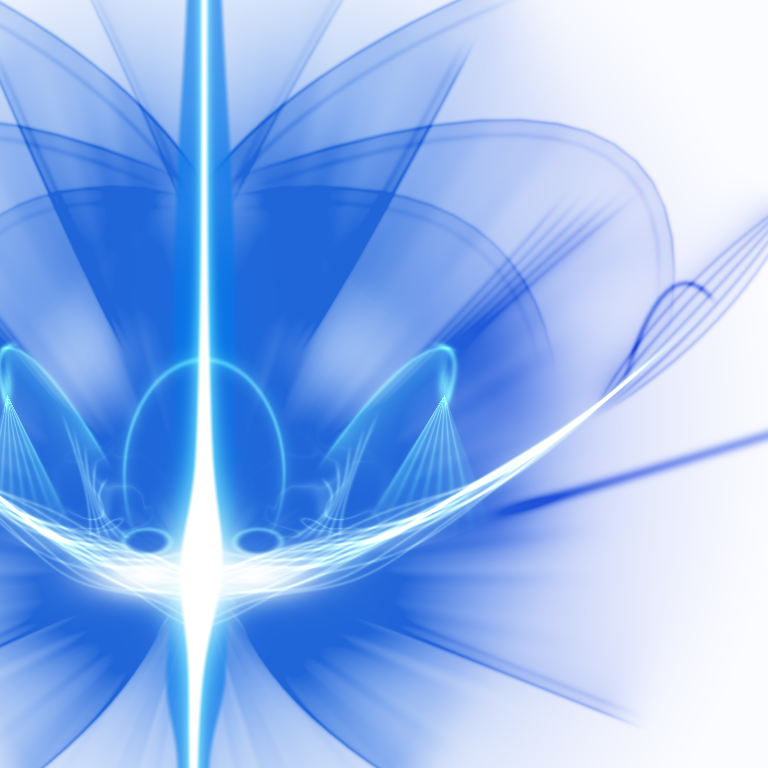
Reproduce this background procedurally as a Shadertoy shader.

```glsl
const vec3 WHITE = vec3(.985, .988, 1);
const vec3 SKY = vec3(.54, .69, .94);
const vec3 DEEP = vec3(.13, .4, .85);
const vec3 AZURE = vec3(.02, .47, .91);
const vec3 CYAN = vec3(.36, .85, 1);

float hash(vec2 p) {
  vec3 k = fract(p.xyx * .1031);
  k += dot(k, k.yzx + 33.33);
  return fract((k.x + k.y) * k.z);
}

float noise(vec2 p) {
  vec2 i = floor(p), f = fract(p), e = vec2(1, 0);
  f *= f * (3. - 2. * f);
  return mix(mix(hash(i), hash(i + e), f.x),
             mix(hash(i + e.yx), hash(i + 1.), f.x), f.y);
}

float bell(float x) { return exp(-x * x); }
float blob(vec2 p, vec2 center, vec2 size) { return bell(length((p - center) / size)); }

// Quadratic curve: signed distance (positive on its left) and parameter
vec2 curve(vec2 p, vec2 a, vec2 b, vec2 c) {
  vec2 u = a, best = vec2(1e3, 0);
  for (float s = 1.; s < 16.5; s++) {
    float k = s / 16.;
    vec2 v = mix(mix(a, b, k), mix(b, c, k), k), e = v - u, w = p - u;
    float h = clamp(dot(w, e) / dot(e, e), 0., 1.), d = length(w - e * h);
    if (d < abs(best.x))
      best = vec2(e.x * w.y < e.y * w.x ? -d : d, (s + h - 1.) / 16.);
    u = v;
  }
  return best;
}

float ends(float t) { return smoothstep(0., .2, t) * smoothstep(1., .85, t); }
float thread(vec2 c, float width) { return bell(c.x / width) * ends(c.y); }
float veil(vec2 c, float width) {
  return smoothstep(-.002, .002, c.x) * exp(-abs(c.x) / width) * ends(c.y);
}
float wing(vec2 p, vec2 a, vec2 b, vec2 c, float width) {
  vec2 edge = curve(p, a, b, c), echo = edge - vec2(.2 * width, 0);
  return .2 * veil(edge, width) + .2 * thread(edge, .0027) + .09 * thread(echo, .004);
}

vec3 screen(vec3 base, vec3 light) { return 1. - (1. - base) * (1. - min(light, 1.)); }

// Translucent wings: q is the mirrored position
float wings(vec2 p, vec2 q) {
  float t = .82 * blob(p, vec2(.29, .44), vec2(.45, .5)) - .06;
  t += .3 * blob(q, vec2(.17, .2), vec2(.18, .09));
  t += .25 * blob(q, vec2(.2, .38), vec2(.16, .1));
  t += .2 * blob(q, vec2(.08, .65), vec2(.14, .16));
  t += .28 * blob(q, vec2(.39, .5), vec2(.09));
  t += .3 * blob(q, vec2(.37, .33), vec2(.09, .06));
  t -= .3 * blob(q, vec2(.19, .53), vec2(.07, .08));
  t += wing(q, vec2(.45, 1.05), vec2(.13, .93), vec2(0, .76), .14);
  t += .8 * wing(q, vec2(.6, .54), vec2(.7, 1.01), vec2(0, .755), .1);
  t += .5 * wing(q, vec2(.46, .5), vec2(.42, .82), vec2(0, .74), .1);
  t += .9 * wing(q, vec2(.12, .53), vec2(.23, .71), vec2(.36, .96), .06);
  t += .5 * wing(q, vec2(.03, .72), vec2(.09, .85), vec2(.21, 1.05), .05);
  t += .9 * wing(q, vec2(.08, .25), vec2(.32, .155), vec2(.6, .045), .07);
  vec2 root = curve(q, vec2(.04, .27), vec2(.05, .1), vec2(.32, -.05));
  t += .33 * veil(root, .1) - .35 * veil(-root, .15) + .2 * thread(root, .003);
  vec2 streak = curve(q, vec2(.36, .325), vec2(.56, .38), vec2(.84, .465));
  t += .5 * thread(streak, .008) + .3 * veil(-streak, .03);
  // Flanks, feathered tip and its hook
  for (float f = 0.; f < 1.1; f += .25) {
    vec2 flank = curve(q, vec2(.48 + .1 * f, .76), vec2(.35 + .03 * f, .6), vec2(.09 + .03 * f, .35));
    vec2 tip = curve(q, vec2(.5, .45), vec2(.59 + .11 * f, .62 - .05 * f), vec2(.78, .75));
    t += .11 * thread(flank, .004) + .06 * veil(flank, .04);
    t += .18 * thread(tip, .003) + .1 * veil(tip, .02);
  }
  t += .4 * thread(curve(q, vec2(.54, .48), vec2(.6, .7), vec2(.67, .6)), .004);
  // Radial grain
  float angle = atan(q.x, q.y - .25);
  t += .12 * (noise(vec2(angle * 24., q.y * 4.)) - .5) * smoothstep(.1, .5, t);
  return clamp(t * (.85 + .45 * t), 0., 1.1);
}

// Ribbon of strands, pinched at one point
float ribbon(vec2 q) {
  float slope = .1 + 1.4 * q.x, spread = .058 - .11 * q.x;
  float dy = (q.y - .237 - q.x * (.1 + .7 * q.x)) / length(vec2(1, slope));
  float sum = .55 * bell(dy / (.6 * abs(spread) + .003)) * smoothstep(.6, .05, q.x);
  for (float i = 0.; i < 20.; i++) {
    float k = 2. * hash(vec2(i, 7)) - 1. + .25 * sin(q.x * 22. + i * 2.4);
    sum += .3 * bell((dy - k * spread) / .002);
  }
  return sum * smoothstep(.68, .4, q.x);
}

// Striped fan under a hooked cap
float node(vec2 q) {
  vec2 v = q - vec2(.313, .486);
  float drop = max(-v.y, .001), s = (v.x / drop + .6) / .95;
  float fan = smoothstep(-.05, .03, s) * smoothstep(1.05, .9, s) * smoothstep(.2, .1, drop);
  fan *= (.35 + .5 * pow(.5 + .5 * cos(s * 44.), 2.) + .4 * bell(s * 9.)) * exp(-drop * 7.) * step(v.y, 0.);
  vec2 cap = curve(q, vec2(.335, .54), vec2(.28, .585), vec2(.14, .38));
  vec2 hook = curve(q, vec2(.29, .55), vec2(.35, .56), vec2(.31, .46));
  return fan + .5 * veil(cap, .03) + .3 * thread(cap, .003) + .6 * thread(hook, .004)
    + .35 * veil(-hook, .012) + .8 * blob(v, vec2(0, .01), vec2(.008, .025));
}

float wisps(vec2 q) {
  float ridge = 1. - abs(2. * noise(q * 34. + 3. * noise(q * 18.)) - 1.);
  float sum = .5 * pow(ridge, 7.) * blob(q, vec2(.16, .33), vec2(.06, .06));
  for (float f = 0.; f < 1.1; f += .25)
    sum += .4 * thread(curve(q, vec2(.1 + .08 * f, .29), vec2(.2 - .03 * f, .34),
                             vec2(.15 + .08 * f, .38 + .09 * f)), .0025);
  return sum;
}

void mainImage(out vec4 fragColor, in vec2 fragCoord) {
  vec2 p = fragCoord / iResolution.xy;
  float dx = p.x - .252 - .014 * smoothstep(0., .4, p.y), side = abs(dx);
  vec2 m = vec2(side, p.y), q = vec2(dx < 0. ? side * 1.22 : side, p.y);
  float t = wings(p, q);
  vec3 col = mix(WHITE, SKY, min(t / .55, 1.));
  col = mix(col, DEEP, clamp(t * 2. - 1.1, 0., 1.));
  col.g -= .12 * smoothstep(.45, .9, p.x) * t;

  // Sheath around the beam
  float sheath = .022 + .018 * smoothstep(0., .12, p.y) * smoothstep(1.1, .65, p.y);
  col = mix(col, AZURE, .65 * smoothstep(sheath + .003, sheath - .006, side));
  col = mix(col, AZURE, .5 * blob(m, vec2(0, .42), vec2(.06, .28)));

  // Ring and light filaments
  float oval = length((m - vec2(0, .3815)) / vec2(.104, .15));
  col = mix(col, DEEP, .4 * smoothstep(1., .9, oval));
  float ring = bell((oval - 1.) / .025) + .35 * bell((oval - 1.) / .1);
  col = screen(col, CYAN * .5 * ring * smoothstep(.27, .42, p.y));
  col = screen(col, CYAN * node(q));
  col = screen(col, vec3(.5, .75, 1) * wisps(q));
  col = screen(col, vec3(.7, .9, 1) * ribbon(q));

  // Beam and central flare
  float core = .003 + .008 * bell((p.y - .3) / .25) + .016 * bell((p.y - .26) / .09);
  col = screen(col, CYAN * .9 * bell(side / (1.7 * core + .004)));
  col = screen(col, WHITE * blob(m, vec2(0, .25), vec2(.04, .075)));
  col = screen(col, WHITE * blob(m, vec2(.07, .25), vec2(.075, .03)));
  col = mix(col, vec3(1), smoothstep(core + .004, core - .003, side));

  // Dark lenses with bright rims
  float lens = length((m - vec2(.072, .294)) / vec2(.031, .017));
  col = mix(col, DEEP, .7 * smoothstep(1., .6, lens));
  col = screen(col, CYAN * .5 * bell((lens - 1.) / .14));
  fragColor = vec4(col, 1);
}
```
